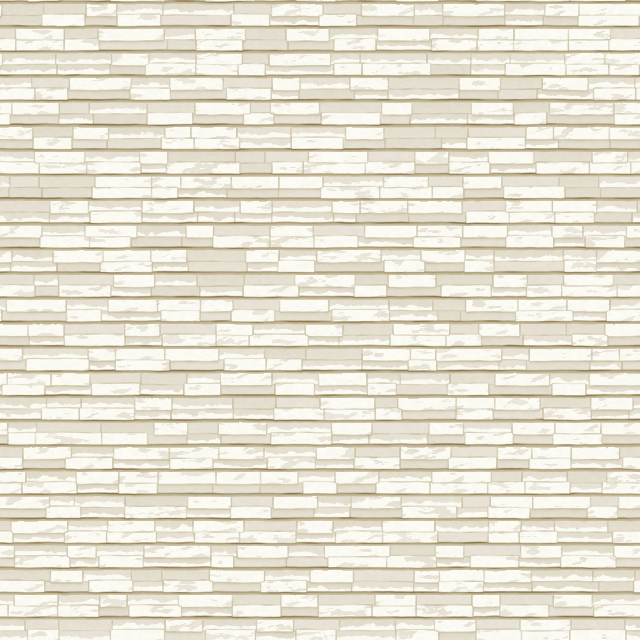
Give the GLSL for this texture, as a three.js fragment shader.

```glsl
// Pale split-stone cladding: 26 courses, each of two tiers of narrow stones
// that alternate proud (white) and recessed (beige) in a loose checker.
// Jittered joints, ragged stains and a dark groove come from hash and noise.
#define COURSES 26.0
#define COLUMNS 14.0
#define IRREGULAR 0.2
#define GROOVE 0.14
#define SOFT 0.0014
#define GRAIN 0.035
#define WHITE vec3(0.985, 0.982, 0.952)
#define BEIGE vec3(0.91, 0.89, 0.84)
#define DEEP vec3(0.86, 0.83, 0.75)
#define TAN vec3(0.77, 0.73, 0.61)
#define BROWN vec3(0.67, 0.61, 0.46)
#define DARK vec3(0.54, 0.46, 0.29)

varying vec2 vUv;

struct Stone {
  float proud;  // 0 recessed, 1 standing forward
  float joint;  // signed distance to the nearest end joint, in columns
  float seed;   // random value of this stone
};

float hash(vec2 p) {
  return fract(sin(dot(p, vec2(127.1, 311.7))) * 43758.5453);
}

float noise(vec2 p) {
  vec2 i = floor(p), f = fract(p);
  f = f * f * (3.0 - 2.0 * f);
  return mix(mix(hash(i), hash(i + vec2(1.0, 0.0)), f.x),
             mix(hash(i + vec2(0.0, 1.0)), hash(i + 1.0), f.x), f.y);
}

float fbm(vec2 p) {
  float sum = 0.0, amp = 0.53;
  for (int i = 0; i < 4; i++) {
    sum += amp * noise(p);
    p = p * 2.1 + 17.3;
    amp *= 0.5;
  }
  return sum;
}

// Checker of proud and recessed stones, with some flipped at random
float proudOf(float cell, float row, float tier) {
  cell = mod(cell, COLUMNS);
  float flip = step(hash(vec2(cell + 5.0, row * 2.0 + tier + 71.0)), IRREGULAR);
  return abs(mod(cell + tier, 2.0) - flip);
}

Stone stoneAt(float u, float row, float tier) {
  float k = floor(u + 0.5), key = mod(k, COLUMNS);
  float end = k + 0.55 * (hash(vec2(key, row)) - 0.5)
                + 0.16 * (hash(vec2(key + 31.0, row * 2.0 + tier)) - 0.5);
  float d = u - end, soft = SOFT * COLUMNS;
  float cell = mod(d < 0.0 ? k - 1.0 : k, COLUMNS);
  float proud = mix(proudOf(k - 1.0, row, tier), proudOf(k, row, tier),
                    smoothstep(-soft, soft, d));
  return Stone(proud, d, hash(vec2(cell + 11.0, row * 2.0 + tier + 3.0)));
}

// Face of one stone; h runs from its lower edge (0) to its upper edge (1)
vec3 face(Stone s, float h, float x, float row, float tier) {
  float lane = row * 9.0 + tier * 4.0;
  // Recessed: beige all over, or down to a ragged edge
  float ragged = 0.42 + 0.9 * (fbm(vec2(x * 70.0, lane + h)) - 0.5);
  float level = mix(-0.3, ragged, step(0.45, s.seed));
  float stain = smoothstep(level - 0.07, level + 0.07, h);
  // Proud: a few slanting smears
  float smear = fbm(vec2(x * 45.0 - h * 1.3, lane + h * 1.8 + x * 12.0));
  smear = 0.8 * smoothstep(0.6, 0.66, smear + 0.08 * (s.seed - 0.5));
  float tone = mix(stain, smear, s.proud);
  vec3 beige = mix(BEIGE, DEEP, 0.6 * fract(s.seed * 7.0) * (0.5 + 0.5 * h));
  vec3 col = mix(WHITE, beige, tone);
  // End joint, stronger on some stones
  float line = 1.0 - smoothstep(0.008, 0.008 + SOFT * COLUMNS, abs(s.joint));
  float wear = 0.35 + 0.5 * noise(vec2(x * 30.0, lane + h));
  return mix(col, TAN, line * wear);
}

void main() {
  float x = vUv.x;
  float wobble = 0.05 * (fbm(vec2(x * 40.0, floor(vUv.y * 90.0) * 0.0 + vUv.y * 20.0)) - 0.5);
  float y = vUv.y * COURSES + 0.18 + wobble;
  float row = mod(floor(y), COURSES), v = fract(y);
  float u = x * COLUMNS + hash(vec2(row, 47.0)) * COLUMNS;
  float soft = SOFT * COURSES;

  // Two tiers; a proud stone reaches a little past its neighbour
  Stone low = stoneAt(u, row, 0.0);
  Stone top = stoneAt(u, row, 1.0);
  float mid = 0.56 + 0.05 * (low.proud - top.proud);
  float base = GROOVE + 0.02 - 0.03 * low.proud;
  vec3 lowFace = face(low, (v - base) / (mid - base), x, row, 0.0);
  vec3 topFace = face(top, (v - mid) / (1.0 - mid), x, row, 1.0);

  // Shadow cast by a proud upper stone, and the bed joint between tiers
  float overhang = max(top.proud - low.proud, 0.0);
  float shadow = overhang * exp(-max(mid - v, 0.0) / 0.05);
  lowFace = mix(lowFace, TAN, 0.85 * shadow);
  vec3 col = mix(lowFace, topFace, smoothstep(mid - soft, mid + soft, v));
  float bed = 1.0 - smoothstep(0.012, 0.012 + soft, abs(v - mid));
  col = mix(col, TAN, bed * (0.2 + 0.5 * noise(vec2(x * 60.0, row * 5.0))));

  // Groove: darkest under the stones, paler towards the course below
  float depth = clamp((base - v) / base, 0.0, 1.0);
  float worn = noise(vec2(x * 35.0, row * 3.0 + 8.0));
  vec3 groove = mix(BROWN, DARK, smoothstep(0.35, 0.9, worn));
  groove = mix(groove, TAN, smoothstep(0.15, 0.65, depth));
  groove = mix(groove, DEEP, smoothstep(0.7, 1.0, depth));
  col = mix(groove, col, smoothstep(base - soft, base + soft, v));

  // Fine stone grain
  col -= GRAIN * (fbm(vUv * vec2(170.0, 240.0)) - 0.45);
  gl_FragColor = vec4(clamp(col, 0.0, 1.0), 1.0);
}
```
